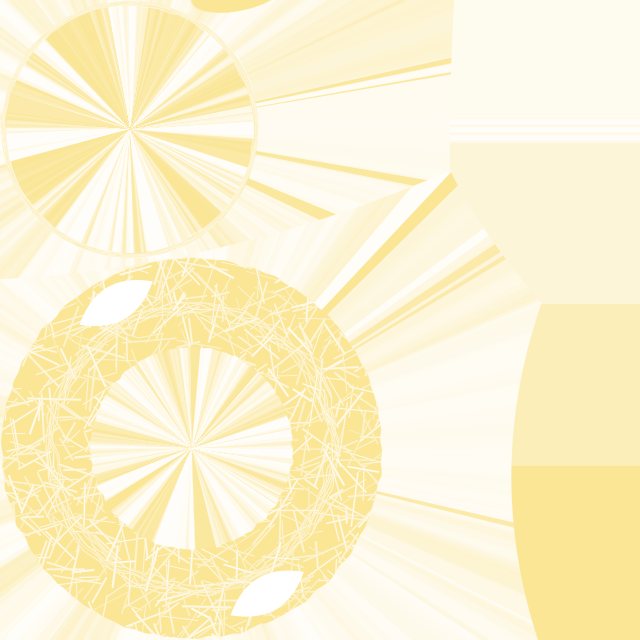
Reproduce this background procedurally as a Shadertoy shader.

```glsl
// Golden sunburst: two ray discs, a crackled ring with white leaves, and a banded side panel.

float hash(vec2 p) {
    return fract(sin(dot(p, vec2(127.1, 311.7))) * 43758.545);
}

// Periodic one-dimensional gradient noise
float gradientNoise(float x, float period, float seed) {
    float i = floor(x), f = fract(x);
    float a = hash(vec2(mod(i, period), seed)) * 2.0 - 1.0;
    float b = hash(vec2(mod(i + 1.0, period), seed)) * 2.0 - 1.0;
    return mix(a * f, b * (f - 1.0), f * f * (3.0 - 2.0 * f));
}

// Sharp-edged random wedges around a full turn
float wedges(float turn, float count, float seed, float aa) {
    float x = turn * count + 0.6 * gradientNoise(turn * count, count, seed);
    float i = floor(x), f = fract(x), w = clamp(aa * count, 0.01, 0.5);
    float a = hash(vec2(mod(i, count), seed));
    float b = hash(vec2(mod(i + 1.0, count), seed));
    return mix(a, b, smoothstep(1.0 - 2.0 * w, 1.0, f));
}

float streaks(float turn, float seed, float aa) {
    return 0.45 * wedges(turn, 47.0, seed, aa) + 0.33 * wedges(turn, 113.0, seed + 3.0, aa)
         + 0.22 * wedges(turn, 290.0, seed + 7.0, aa);
}

// One solid ray, given in degrees
float beam(float deg, float centre, float halfWidth, float soft) {
    float d = abs(mod(deg - centre + 180.0, 360.0) - 180.0);
    return 1.0 - smoothstep(halfWidth - soft, halfWidth + soft, d);
}

float fill(float d, float px) {
    return 1.0 - smoothstep(-px, px, d);
}

// Scattered hairline segments on jittered grids
float crackle(vec2 p, float px) {
    float lines = 0.0;
    for (int layer = 0; layer < 5; layer++) {
        float size = 0.037 + 0.004 * float(layer);
        vec2 cell = floor(p / size);
        for (int k = 0; k < 9; k++) {
            vec2 id = cell + vec2(k % 3 - 1, k / 3 - 1);
            vec2 key = id + 57.0 * float(layer);
            vec2 q = p - size * (id + vec2(hash(key), hash(key + 9.3)));
            float angle = 6.2832 * hash(key + 21.7);
            vec2 dir = vec2(cos(angle), sin(angle));
            float reach = size * (0.3 + 0.65 * hash(key + 33.1));
            float d = length(q - dir * clamp(dot(q, dir), -reach, reach));
            float ink = fill(d - 0.0005 - 0.0012 * hash(key + 4.9), px);
            lines = max(lines, ink * (0.55 + 0.45 * hash(key + 15.2)));
        }
    }
    return lines;
}

// Wavering strands that circle a centre
float strands(float r, float turn, float radius, float sway, float px) {
    float lines = 0.0;
    for (int k = 0; k < 6; k++) {
        float s = float(k) + 40.0;
        float path = radius + sway * (2.0 * gradientNoise(turn * 13.0, 13.0, s)
                   + gradientNoise(turn * 41.0, 41.0, s) + 0.25 * (float(k) - 2.5));
        float strength = 0.7 + 0.6 * gradientNoise(turn * 29.0, 29.0, s + 8.0);
        lines = max(lines, strength * fill(abs(r - path) - 0.0009, px));
    }
    return lines;
}

void mainImage(out vec4 fragColor, in vec2 fragCoord) {
    vec2 p = fragCoord / iResolution.y;
    float px = 0.8 / iResolution.y;
    vec3 white = vec3(1.0, 0.993, 0.978), gold = vec3(0.98, 0.9, 0.585);

    // Upper burst: t is the amount of gold
    vec2 a = p - vec2(0.203, 0.798);
    float ra = length(a), turnA = atan(a.y, a.x) / 6.28319 + 0.5, degA = turnA * 360.0 - 180.0;
    float aaA = px / (6.283 * max(ra, 0.001)), softA = max(0.15, aaA * 360.0);
    float sA = streaks(turnA, 2.0, aaA);
    float outerA = 0.75 * sA * sA;
    outerA = mix(outerA, 0.06 + 0.08 * sA, beam(degA, 0.0, 9.5, softA));
    outerA = mix(outerA, 0.22 + 0.25 * sA, beam(degA, 19.0, 6.0, softA));
    outerA = mix(outerA, 0.04, beam(degA, 10.9, 0.6, softA));
    outerA = max(outerA, 0.9 * max(beam(degA, 12.1, 0.5, softA), beam(degA, 9.9, 0.2, softA)));
    outerA = max(outerA, 0.9 * max(beam(degA, -10.5, 0.8, softA), beam(degA, -24.0, 1.6, softA)));
    float innerA = smoothstep(0.25, 0.85, sA);
    float wideA = max(max(beam(degA, 122.0, 11.0, softA), beam(degA, 203.0, 8.0, softA)),
                  max(beam(degA, 68.0, 5.0, softA), beam(degA, -12.0, 6.0, softA)));
    wideA = max(wideA, max(beam(degA, -48.0, 6.0, softA), beam(degA, 168.0, 5.0, softA)));
    innerA = mix(innerA, 0.8 + 0.2 * innerA, wideA);
    float t = mix(outerA, innerA, fill(ra - 0.197, px));
    t = mix(t, 0.8, fill(abs(ra - 0.197) - 0.0035, px));
    t = mix(t, 0.0, 0.9 * strands(ra, turnA, 0.197, 0.004, px));

    // Gold leaf at the top edge
    vec2 leaf = mat2(0.98, -0.199, 0.199, 0.98) * (p - vec2(0.372, 1.013));
    t = mix(t, 1.0, fill((length(leaf / vec2(0.075, 0.03)) - 1.0) * 0.03, px));

    // Lower burst
    vec2 b = p - vec2(0.2995, 0.2995);
    float rb = length(b), turnB = atan(b.y, b.x) / 6.28319 + 0.5, degB = turnB * 360.0 - 180.0;
    float aaB = px / (6.283 * max(rb, 0.001)), softB = max(0.12, aaB * 360.0);
    float sB = streaks(turnB, 19.0, aaB);
    float outerB = 0.65 * sB * sB;
    outerB = mix(outerB, 0.12 + 0.3 * sB, beam(degB, 37.5, 8.5, softB));
    outerB = mix(outerB, 0.02 + 0.18 * sB, beam(degB, 6.0, 17.0, softB));
    outerB = mix(outerB, 0.01, max(beam(degB, 36.3, 0.7, softB), beam(degB, 48.3, 1.6, softB)));
    outerB = max(outerB, max(beam(degB, 45.7, 1.1, softB), 0.8 * beam(degB, 33.2, 0.8, softB)));
    outerB = max(outerB, 0.8 * max(beam(degB, 31.4, 0.4, softB), beam(degB, -13.4, 0.45, softB)));
    float innerB = smoothstep(0.25, 0.9, sB);
    innerB = max(innerB, 0.9 * max(beam(degB, 88.0, 3.0, softB), beam(degB, -82.0, 6.0, softB)));
    float lower = mix(outerB, innerB, fill(rb - 0.2, px));

    // Crackled ring with two opposite leaves
    float wobble = 0.006 * gradientNoise(turnB * 70.0, 70.0, 5.0);
    float ring = fill(abs(rb - 0.2275 + wobble) - 0.0695, px);
    float web = max(crackle(p, px), strands(rb, turnB, 0.22, 0.012, px));
    lower = mix(lower, 1.0 - 0.95 * web, ring);
    vec2 q = (b.y > 0.0 ? b : -b) - vec2(-0.118, 0.227);
    q = vec2(dot(q, vec2(0.86, 0.51)), dot(q, vec2(-0.51, 0.86)));
    float eye = fill(abs(q.y) - 0.028 * (1.0 - pow(abs(q.x) / 0.0664, 2.0)), px);

    // Curved seam between the bursts
    float seam = 0.564 + 0.049 * p.x + 0.273 * p.x * p.x;
    t = mix(t, lower, max(fill(p.y - seam, px), ring));

    // Side panel: stepped bands and fine stripes
    float k = clamp((0.734 - p.y) / 0.209, 0.0, 1.0);
    float edge = 0.703 + 0.145 * k - 0.04 * k * (1.0 - k) + 0.14 * pow(max(p.y - 0.78, 0.0), 2.0);
    if (p.y < 0.525) edge = 0.799 + 0.64 * pow(p.y - 0.255, 2.0);
    float band = 0.1 + 0.24 * fill(p.y - 0.777, px) + 0.3 * fill(p.y - 0.525, px) + 0.36 * fill(p.y - 0.272, px);
    float stripe = fill(abs(fract((p.y - 0.778) / 0.0125) - 0.5) - 0.35, px / 0.0125);
    band = mix(band, 0.2 - 0.2 * stripe, fill(abs(p.y - 0.7965) - 0.0185, px));
    t = mix(t, band, fill(edge - p.x, px));

    fragColor = vec4(mix(mix(white, gold, t), vec3(1.0), eye), 1.0);
}
```
